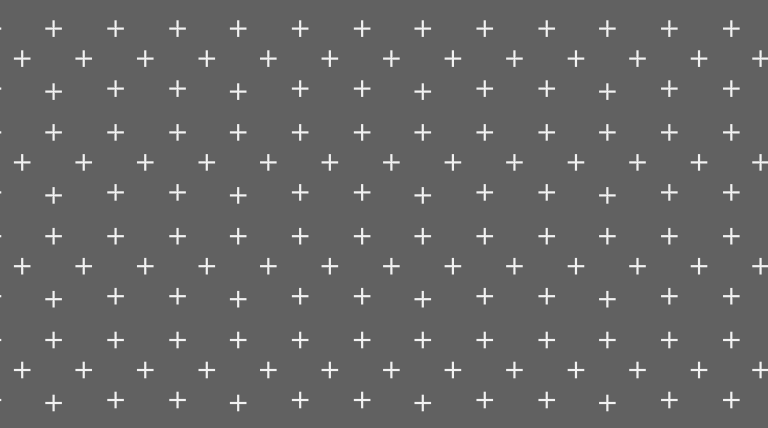
This pattern is drawn by a Shadertoy shader. Its source:

```glsl
// Thin pale plus signs on flat grey, in staggered bands of three rows.
// Each row is folded to its nearest column; the last row of a band drops
// every third plus slightly. The canvas is 768 units wide, y runs down.

// Coverage of a centred box, softened over one pixel.
float boxCoverage(vec2 p, vec2 halfSize, float pixel) {
    vec2 c = clamp((halfSize - abs(p)) / pixel + 0.5, 0.0, 1.0);
    return c.x * c.y;
}

// Union of a horizontal and a vertical arm.
float plusCoverage(vec2 p, float pixel) {
    vec2 arm = vec2(8.3, 1.1);
    return max(boxCoverage(p, arm, pixel), boxCoverage(p, arm.yx, pixel));
}

void mainImage(out vec4 fragColor, in vec2 fragCoord) {
    float pixel = 768.0 / iResolution.x;
    vec2 p = vec2(fragCoord.x, iResolution.y - fragCoord.y) * pixel;

    // Fold the vertical bands onto one another.
    p.y = mod(p.y - 10.0, 103.8) + 10.0;

    float ink = 0.0;
    for (int row = 0; row < 3; row++) {
        bool middle = row == 1;
        float startX = middle ? 22.2 : 53.6;
        float column = round((p.x - startX) / 61.53);
        float phase = mod(column, 3.0);

        // Uneven spacing within each group of three columns.
        vec2 center = vec2(startX + 61.53 * column, 28.6 + 30.0 * float(row));
        if (!middle) center.x += 0.45 * phase;
        if (row == 2 && phase < 0.5) center.y += 3.0;

        ink = max(ink, plusCoverage(p - center, pixel));
    }

    fragColor = vec4(mix(vec3(0.38), vec3(0.95), ink), 1.0);
}
```
